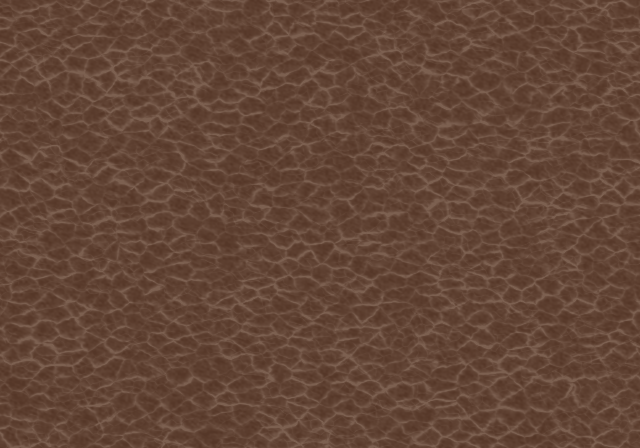
Reproduce this texture procedurally as a WebGL 1 fragment shader.

```glsl
precision highp float;

// Brown pebbled leather: staggered, jittered Voronoi cells form diamond-like
// pebbles, with pale creases between them, a weaker net of finer wrinkles
// and a fibrous grain over the whole surface.

uniform vec2 u_resolution;

vec2 hash2(vec2 p) {
  vec3 q = fract(vec3(p.xyx) * vec3(0.1031, 0.1030, 0.0973));
  q += dot(q, q.yzx + 33.33);
  return fract((q.xx + q.yz) * q.zy);
}

float noise(vec2 p) {
  vec2 i = floor(p), f = fract(p);
  f = f * f * (3.0 - 2.0 * f);
  float low = mix(hash2(i).x, hash2(i + vec2(1.0, 0.0)).x, f.x);
  float high = mix(hash2(i + vec2(0.0, 1.0)).x, hash2(i + 1.0).x, f.x);
  return mix(low, high, f.y);
}

vec2 noise2(vec2 p) {
  return vec2(noise(p), noise(p + vec2(37.2, 91.7))) - 0.5;
}

// Rows lie closer than columns, so that the staggered cells become diamonds
const vec2 SPACING = vec2(1.0, 0.65);

// Pebble centre of a grid cell; odd rows shift by half a cell
vec2 pebbleCentre(vec2 cell) {
  vec2 jitter = hash2(cell + 57.0) - 0.5;
  float shift = 0.5 * mod(cell.y, 2.0);
  return (cell + vec2(0.25 + shift, 0.5) + jitter * vec2(0.55, 0.85)) * SPACING;
}

// Crease brightness: strongest on level edges, sharper under a pebble's top rim
float creases(vec2 p) {
  vec2 home = floor(p / SPACING), nearest = vec2(0.0);
  float best = 9.0;
  for (int y = -2; y <= 2; y++) {
    for (int x = -1; x <= 1; x++) {
      vec2 to = pebbleCentre(home + vec2(x, y)) - p;
      float d = dot(to, to);
      if (d < best) {
        best = d;
        nearest = to;
      }
    }
  }
  float line = 0.0;
  for (int y = -3; y <= 3; y++) {
    for (int x = -2; x <= 2; x++) {
      vec2 to = pebbleCentre(home + vec2(x, y)) - p;
      vec2 across = to - nearest;
      if (dot(across, across) > 0.0001) {
        vec2 n = normalize(across);
        float d = dot(0.5 * (nearest + to), n);
        float width = mix(0.085, 0.05, 0.5 + 0.5 * n.y);
        float strength = mix(0.5, 1.0, abs(n.y));
        line = max(line, strength / (1.0 + d * d / (width * width)));
      }
    }
  }
  return line;
}

void main() {
  vec2 uv = gl_FragCoord.xy / u_resolution.y;

  // Pebbles wider than tall, with slightly bent and frayed rims
  vec2 p = uv * vec2(17.0, 24.5) + 40.0;
  p += 0.6 * noise2(p * 0.3) + 0.24 * noise2(p * 1.5) + 0.11 * noise2(p * 5.0);

  // Main creases fade in and out along their length
  float fade = mix(0.45, 1.15, smoothstep(0.15, 0.85, noise(p * 1.7 + 11.0)));
  float light = 0.12 + 0.9 * fade * creases(p);

  // Finer wrinkles, only in small patches
  vec2 q = mat2(0.95, 0.31, -0.31, 0.95) * p * 1.85 + 73.0;
  float patches = smoothstep(0.25, 0.8, noise(p * 1.6 + 29.0));
  light += 0.34 * patches * creases(q);

  // Fibrous grain, stronger on the creases, and a faint broad drift
  vec2 fibre = mat2(0.9, 0.4, -0.4, 0.9) * uv;
  float grain = noise(fibre * vec2(95.0, 210.0)) - 0.5;
  float speckle = noise(uv * 170.0 + 5.0) - 0.5;
  light += (0.2 + 0.3 * light) * grain + 0.22 * speckle;
  light += 0.03 * (noise(uv * 3.0 + 8.0) - 0.5);

  vec3 darkBrown = vec3(0.335, 0.215, 0.155);
  vec3 paleBrown = vec3(0.485, 0.375, 0.315);
  gl_FragColor = vec4(mix(darkBrown, paleBrown, clamp(light, 0.0, 1.0)), 1.0);
}
```
